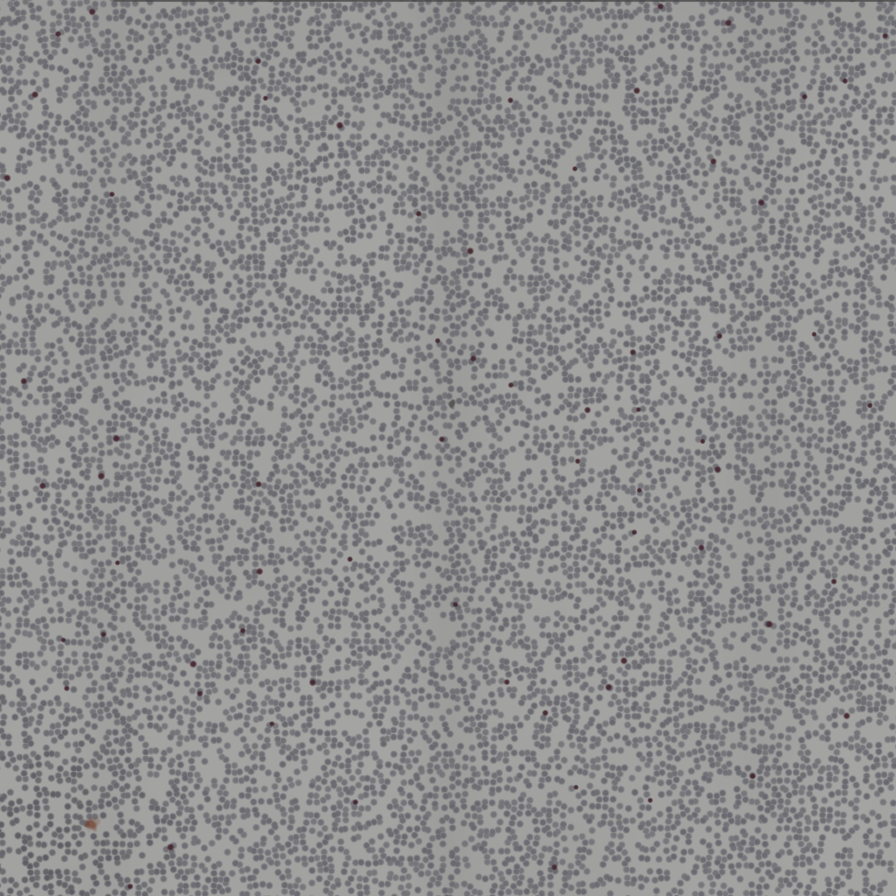
Write a WebGL 2 fragment shader that draws this texture.

```glsl
#version 300 es
precision highp float;
// Thin smear of small grey cells on a pale slide, with a few dark red cells.
// Soft discs sit on a jittered grid whose occupancy follows gradient noise,
// over a softly banded background with faint seams and two stains.

uniform vec2 u_resolution;
out vec4 fragColor;

const float CELL_GRID = 128.0;      // grid squares per canvas height
const float CELL_JITTER = 0.72;
const float CELL_INNER = 0.0018;    // full tone inside this radius
const float CELL_OUTER = 0.0052;    // fades out at this radius
const float OCCUPANCY = 0.64;
const float CLUMPING = 0.85;
const float CLUMP_SCALE = 46.0;
const float RED_GRID = 12.0;
const float RED_SHARE = 0.55;
const vec3 SLIDE = vec3(0.636, 0.638, 0.632);
const vec3 CELL = vec3(0.405, 0.405, 0.432);
const vec3 RED_CELL = vec3(0.25, 0.13, 0.17);
const vec3 RUST = vec3(0.46, 0.27, 0.21);

vec3 hash3(vec2 p) {
    vec3 q = fract(p.xyx * vec3(0.1031, 0.1030, 0.0973));
    q += dot(q, q.yxz + 33.33);
    return fract((q.xxy + q.yzz) * q.zyx);
}

float cornerSlope(vec2 corner, vec2 offset) {
    float angle = 6.28318 * hash3(corner + 71.0).x;
    return dot(vec2(cos(angle), sin(angle)), offset);
}

float gradientNoise(vec2 p) {
    vec2 i = floor(p);
    vec2 f = p - i;
    vec2 w = f * f * f * (f * (f * 6.0 - 15.0) + 10.0);
    vec2 e = vec2(1.0, 0.0);
    float low = mix(cornerSlope(i, f), cornerSlope(i + e.xy, f - e.xy), w.x);
    float high = mix(cornerSlope(i + e.yx, f - e.yx), cornerSlope(i + e.xx, f - e.xx), w.x);
    return mix(low, high, w.y);
}

float softDisc(float dist, float inner, float outer) {
    return 1.0 - smoothstep(inner, outer, dist);
}

// Strongest cover of any grey cell near p
float cellCover(vec2 p) {
    vec2 home = floor(p * CELL_GRID);
    float cover = 0.0;
    for (int y = -1; y <= 1; y++) {
        for (int x = -1; x <= 1; x++) {
            vec2 id = home + vec2(x, y);
            vec3 r = hash3(id);
            vec2 center = (id + 0.5 + CELL_JITTER * (r.xy - 0.5)) / CELL_GRID;
            float chance = OCCUPANCY + CLUMPING * gradientNoise(center * CLUMP_SCALE);
            float depth = mix(0.72, 1.0, hash3(id + 313.0).x);
            float disc = depth * softDisc(distance(p, center), CELL_INNER, CELL_OUTER);
            cover = max(cover, disc * step(r.z, chance));
        }
    }
    return cover;
}

// Sparse dark cells, kept clear of their grid borders
float redCover(vec2 p) {
    vec2 id = floor(p * RED_GRID);
    vec3 r = hash3(id + 157.0);
    vec2 center = (id + mix(vec2(0.08), vec2(0.92), r.xy)) / RED_GRID;
    float size = mix(0.75, 1.1, hash3(id + 29.0).y);
    float disc = softDisc(distance(p, center), 0.0015 * size, 0.0047 * size);
    return disc * step(r.z, RED_SHARE);
}

// Dim vertical seam around a given column
float seam(float x, float column, float width) {
    float d = (x - column) / width;
    return exp(-d * d);
}

void main() {
    vec2 p = gl_FragCoord.xy / u_resolution.y;

    // Uneven lighting of the slide
    float light = 1.0 + 0.03 * gradientNoise(p * 4.0);
    light -= 0.035 * seam(p.x, 0.5, 0.035) + 0.02 * seam(p.x, 0.12, 0.03);
    light -= 0.02 * seam(p.x, 0.85, 0.04) + 0.03 * smoothstep(0.8, 1.0, p.y);
    vec3 color = SLIDE * light;

    // Cells, heavier in the lower left corner
    float corner = softDisc(length(p), 0.05, 0.3);
    vec3 tone = CELL * (1.0 - 0.12 * corner);
    color = mix(color, tone, cellCover(p));
    color = mix(color, RED_CELL, 0.9 * redCover(p));

    // Rusty stain, dark speck and the thin upper border
    float ragged = 0.006 * gradientNoise(p * 130.0);
    float stain = softDisc(distance(p, vec2(0.102, 0.08)) + ragged, 0.002, 0.010);
    color = mix(color, RUST, 0.8 * stain);
    float speck = softDisc(distance(p, vec2(0.505, 0.55)) + ragged, 0.001, 0.006);
    color = mix(color, vec3(0.27), 0.8 * speck);
    float border = smoothstep(0.9970, 0.9990, p.y) * smoothstep(0.12, 0.13, p.x);
    color = mix(color, vec3(0.27), 0.8 * border);

    fragColor = vec4(color, 1.0);
}
```
